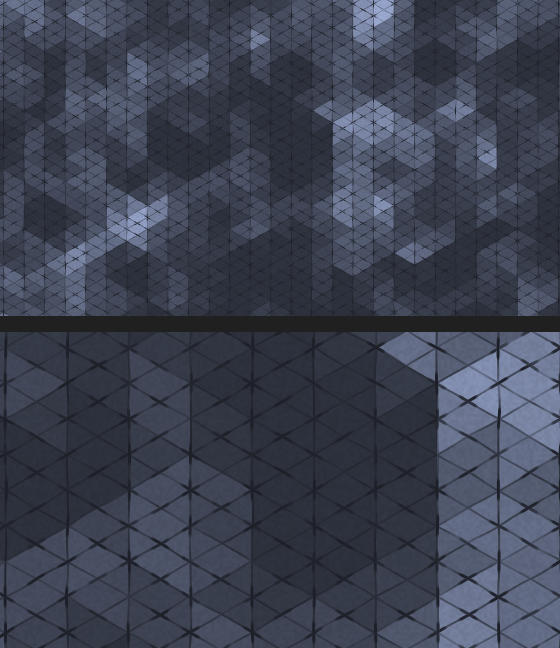
Top: the whole. Bottom: its middle third, enlarged.
Write a Shadertoy shader that draws this background.

```glsl
const float ROWS = 26.63;           // lattice nodes per canvas height
const float COLUMN = 1.7320508;     // column width, in node spacings
const vec2 LATTICE_SHIFT = vec2(0.30, 0.31);
const vec3 SLATE = vec3(0.247, 0.270, 0.333);
const vec3 SEAM = vec3(0.115, 0.125, 0.155);

float hash(vec2 p) {
    vec3 q = fract(p.xyx * 0.1031);
    q += dot(q, q.yzx + 33.33);
    return fract((q.x + q.y) * q.z);
}

float valueNoise(vec2 p) {
    vec2 cell = floor(p), f = fract(p);
    f = f * f * (3.0 - 2.0 * f);
    return mix(mix(hash(cell), hash(cell + vec2(1, 0)), f.x),
               mix(hash(cell + vec2(0, 1)), hash(cell + vec2(1, 1)), f.x), f.y);
}

// Index of the pointy-top hexagon that holds p
vec2 hexCell(vec2 p, float radius) {
    vec2 period = radius * vec2(COLUMN, 3.0);
    vec2 a = floor(p / period + 0.5);
    vec2 b = floor(p / period) + 0.5;
    vec2 da = p - a * period, db = p - b * period;
    return 2.0 * (dot(da, da) < dot(db, db) ? a : b);
}

// Sum of overlapping hexagon layers, each snapped to the lattice
float hexTone(vec2 p) {
    float tone = 0.0;
    for (int i = 0; i < 7; i++) {
        float layer = float(i);
        float radius = i < 1 ? 8.0 : (i < 4 ? 4.0 : 2.0);
        float weight = i < 1 ? 0.75 : (i < 4 ? 0.72 : 0.52);
        vec2 offset = vec2(COLUMN, 1.0) * floor(vec2(layer * 3.0, layer * 5.0));
        vec2 id = hexCell(p + offset, radius);
        tone += weight * (2.0 * hash(id + 71.0 + layer * 37.0) - 1.0);
    }
    return max(tone, -1.15);
}

// Four samples soften the hexagon borders
float smoothTone(vec2 p, float pixel) {
    float sum = 0.0;
    for (int i = 0; i < 4; i++) {
        vec2 corner = vec2(i & 1, i >> 1) - 0.5;
        sum += hexTone(p + 0.5 * pixel * corner);
    }
    return 0.25 * sum;
}

// One family of parallel worn seams, with bolder dashes at some nodes
float seams(vec2 p, vec2 normal, float spacing, float nodeShift,
            float strength, float seed, float pixel) {
    float across = dot(p, normal) / spacing;
    float index = floor(across + 0.5);
    float along = dot(p, vec2(normal.y, -normal.x)) - nodeShift * index;

    float wobble = 0.05 * (valueNoise(vec2(along * 1.3, index * 7.0 + seed)) - 0.5);
    float dist = abs((across - index) * spacing + wobble);

    float node = floor(along + 0.5);
    float dash = step(0.45, hash(vec2(node + seed, index + 19.0)))
               * smoothstep(0.36, 0.2, abs(along - node));
    float wear = valueNoise(vec2(along * 1.9 + seed, index * 5.0));

    float halfWidth = 0.028 + 0.014 * dash;
    float coverage = clamp((halfWidth + 0.5 * pixel - dist) / pixel,
                           0.0, min(1.0, 2.0 * halfWidth / pixel));
    return coverage * min(1.0, strength * (0.45 + 0.75 * wear) + 0.4 * dash);
}

void mainImage(out vec4 fragColor, in vec2 fragCoord) {
    vec2 uv = fragCoord / iResolution.y;
    vec2 p = uv * ROWS - LATTICE_SHIFT;
    float pixel = ROWS / iResolution.y;

    // Hexagon shades
    vec3 color = SLATE * exp(0.3 * smoothTone(p, pixel));

    // Fine grain
    color *= 1.0 + 0.09 * (valueNoise(uv * 330.0) - 0.5);

    // Upright and slanted seams
    float upright = seams(p, vec2(1.0, 0.0), COLUMN, 0.0, 0.75, 3.0, pixel);
    float rising = seams(p, vec2(-0.5, 0.5 * COLUMN), 0.5 * COLUMN, 0.5, 0.55, 41.0, pixel);
    float falling = seams(p, vec2(0.5, 0.5 * COLUMN), 0.5 * COLUMN, 0.5, 0.55, 83.0, pixel);
    float seam = max(upright, max(rising, falling));

    fragColor = vec4(mix(color, SEAM, seam), 1.0);
}
```
